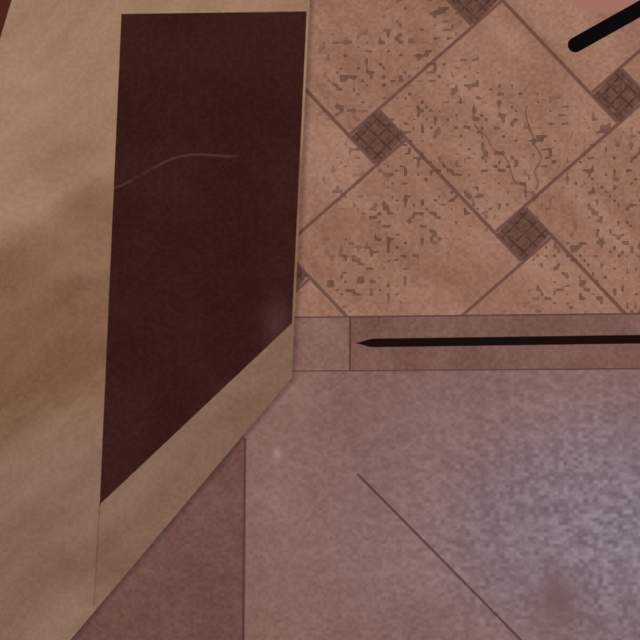
A WebGL 1 fragment shader for this texture:

```glsl
precision highp float;
uniform vec2 u_resolution;

float hash(vec2 p) {
  return fract(sin(dot(p, vec2(127.1, 311.7))) * 43758.5);
}

float noise(vec2 p) {
  vec2 i = floor(p), f = fract(p);
  f = f * f * (3.0 - 2.0 * f);
  return mix(mix(hash(i), hash(i + vec2(1, 0)), f.x),
             mix(hash(i + vec2(0, 1)), hash(i + 1.0), f.x), f.y);
}

// Layered noise centred on zero
float fbm(vec2 p) {
  float sum = -0.48, amp = 0.5;
  for (int i = 0; i < 5; i++) {
    sum += amp * noise(p);
    p = mat2(1.6, 1.2, -1.2, 1.6) * p + 7.3;
    amp *= 0.5;
  }
  return sum;
}

float fill(float d) { return smoothstep(-0.0016, 0.0016, d); }

// Signed distance to the line a-b, positive on its left
float side(vec2 p, vec2 a, vec2 b) {
  vec2 d = normalize(b - a);
  return d.x * (p.y - a.y) - d.y * (p.x - a.x);
}

float segment(vec2 p, vec2 a, vec2 b) {
  vec2 d = b - a;
  return length(p - a - d * clamp(dot(p - a, d) / dot(d, d), 0.0, 1.0));
}

float stroke(vec2 p, vec2 a, vec2 b, float width) {
  return fill(width - segment(p, a, b));
}

float glow(vec2 p, vec2 center, vec2 scale) {
  vec2 d = (p - center) * scale;
  return exp(-dot(d, d));
}

// Large tiles in a pinwheel lattice with small mosaic squares
vec3 pinwheelTiles(vec2 p, float grain) {
  vec2 a = vec2(0.228, -0.152), b = vec2(0.150, 0.217);
  vec2 q = p - vec2(0.818, 0.634);
  vec2 cell = floor(vec2(side(q, b, vec2(0)) * length(b),
                         side(q, vec2(0), a) * length(a)) / (a.x * b.y - a.y * b.x));
  mat2 turn = mat2(0.72, 0.70, -0.70, 0.72);
  vec3 stone = vec3(0.595, 0.43, 0.36);
  float grout = 0.0, mosaic = 0.0, joints = 0.0;
  for (int i = -1; i <= 1; i++) {
    for (int j = -1; j <= 1; j++) {
      vec2 id = cell + vec2(i, j);
      vec2 r = q - id.x * a - id.y * b;
      vec2 big = abs(turn * (r - vec2(-0.036, 0.184)));
      stone += fill(0.125 - max(big.x, big.y)) * (hash(id + 3.7) - 0.5) * 0.045;
      vec2 chip = turn * r, grid = abs(fract(chip * 50.0) - 0.5);
      float inside = fill(0.03 - max(abs(chip.x), abs(chip.y)));
      mosaic = max(mosaic, inside);
      joints = max(joints, inside * smoothstep(0.36, 0.48, max(grid.x, grid.y)));
      grout = max(grout, stroke(r, vec2(0.004, 0.04), a - vec2(0.005, 0.04), 0.0028));
      grout = max(grout, stroke(r, vec2(-0.042, 0.005), b + vec2(0.043, -0.005), 0.0025));
    }
  }
  float pits = smoothstep(0.7, 0.86, noise(p * 150.0)) * smoothstep(-0.1, 0.14, fbm(p * 9.0));
  stone += fbm(turn * p * vec2(12, 30)) * 0.12 + (grain - 0.5) * 0.06;
  stone *= 1.0 - 0.25 * pits;
  stone = mix(stone, vec3(0.4, 0.28, 0.245) + (grain - 0.5) * 0.08 - joints * 0.06, mosaic);
  // Hairline cracks
  vec2 w = p + 0.012 * (vec2(noise(p * 45.0), noise(p * 45.0 + 9.0)) - 0.5);
  float crack = stroke(w, vec2(0.742, 0.805), vec2(0.795, 0.742), 0.001);
  crack = max(crack, stroke(w, vec2(0.795, 0.742), vec2(0.823, 0.69), 0.001));
  crack = max(crack, stroke(w, vec2(0.823, 0.837), vec2(0.842, 0.753), 0.001));
  crack = max(crack, stroke(w, vec2(0.842, 0.753), vec2(0.833, 0.705), 0.001));
  return mix(stone, vec3(0.38, 0.255, 0.23), max(grout * 0.75, crack * 0.65));
}

// Worn floor with a cool sheen at the right
vec3 lowerFloor(vec2 p, float grain) {
  vec3 c = mix(vec3(0.515, 0.385, 0.35), vec3(0.435, 0.3, 0.27), fill(0.382 - p.x));
  float sheen = glow(p, vec2(1.0, 0.17), vec2(3.0, 4.6));
  c = mix(c + fbm(p * 9.0) * 0.09, vec3(0.51, 0.46, 0.51), sheen * 0.95);
  c += (noise(p * vec2(130, 170)) - 0.5) * (0.03 + 0.12 * sheen) + (grain - 0.5) * 0.04;
  c = mix(c, vec3(0.43, 0.32, 0.31), 0.7 * glow(p, vec2(0.872, 0.06), vec2(26, 20)));
  c += 0.07 * glow(p, vec2(0.433, 0.29), vec2(110));
  float seam = stroke(p, vec2(0.383, 0.314), vec2(0.38, 0.0), 0.0018);
  seam = max(seam, stroke(p, vec2(0.56, 0.258), vec2(0.814, 0.0), 0.0018));
  return mix(c, vec3(0.29, 0.2, 0.19), seam * 0.75);
}

// Raised strip with a tapered slot
vec3 ledge(vec2 p, float grain) {
  vec3 c = vec3(0.475, 0.34, 0.305) + fbm(p * 22.0) * 0.1 + (grain - 0.5) * 0.05;
  c += 0.045 * fill(0.545 - p.x);
  float lines = stroke(p, vec2(0.456, 0.505), vec2(1.02, 0.511), 0.002);
  lines = max(lines, stroke(p, vec2(0.456, 0.419), vec2(1.02, 0.423), 0.002));
  lines = max(lines, stroke(p, vec2(0.547, 0.505), vec2(0.547, 0.42), 0.0015));
  c = mix(c, vec3(0.31, 0.2, 0.18), lines * 0.75);
  float slot = 0.0065 * smoothstep(0.553, 0.585, p.x) - abs(p.y - 0.456 - 0.014 * p.x);
  return mix(c, vec3(0.09, 0.055, 0.05), fill(slot) * step(0.556, p.x));
}

vec3 creamMarble(vec2 p, float grain) {
  vec2 along = mat2(0.75, -0.66, 0.66, 0.75) * p;
  float height = p.y + 0.22 * fbm(p * 7.0) - 0.35 * p.x;
  vec3 c = mix(vec3(0.515, 0.405, 0.33), vec3(0.5, 0.365, 0.275), smoothstep(0.22, 0.4, height));
  c = mix(c, vec3(0.595, 0.465, 0.365), smoothstep(0.54, 0.68, height));
  float band = fill(-side(p, vec2(0.156, 0.212), vec2(0.456, 0.495))) * fill(p.x - 0.15);
  c = mix(c, vec3(0.505, 0.385, 0.325), band);
  c += fbm(along * vec2(5, 22) + 2.0 * fbm(p * 5.0)) * 0.13 + (grain - 0.5) * 0.03;
  float seam = stroke(p, vec2(0.156, 0.212), vec2(0.147, 0.055), 0.0012);
  c = mix(c, vec3(0.39, 0.28, 0.23), seam * 0.5);
  return mix(c, vec3(0.3, 0.14, 0.11), fill(0.018 - p.x - 0.3 * (1.0 - p.y)));
}

vec3 darkInlay(vec2 p, float grain) {
  vec3 c = vec3(0.215, 0.108, 0.098) + fbm(p * 11.0) * 0.05 + (grain - 0.5) * 0.025;
  float wave = p.y - 0.673 - 0.012 * sin(p.x * 28.0) - 0.25 * p.x;
  c += 0.08 * smoothstep(0.004, 0.0, abs(wave)) * smoothstep(0.4, 0.65, noise(p * 18.0));
  return c + 0.07 * glow(p, vec2(0.432, 0.497), vec2(45, 28));
}

void main() {
  vec2 p = gl_FragCoord.xy / u_resolution;
  float grain = noise(p * 230.0);
  // Floor layers
  vec3 c = mix(lowerFloor(p, grain), ledge(p, grain), fill(p.y - 0.416 - 0.007 * p.x));
  c = mix(c, pinwheelTiles(p, grain), fill(p.y - 0.5 - 0.011 * p.x));
  // Marble border and inlay
  vec2 bend = vec2(0.456, 0.41);
  float border = min(side(p, bend, vec2(0.484, 1.0)), side(p, vec2(0.11, 0.0), bend));
  c *= 1.0 - 0.22 * smoothstep(0.012, 0.0, abs(border));
  c = mix(c, creamMarble(p, grain), fill(border));
  vec2 bl = vec2(0.156, 0.212), br = vec2(0.456, 0.495);
  vec2 tr = vec2(0.479, 0.982), tl = vec2(0.19, 0.978);
  float inlay = min(min(side(p, bl, br), side(p, br, tr)), min(side(p, tr, tl), side(p, tl, bl)));
  c = mix(c, darkInlay(p, grain), fill(inlay));
  // Soft pink form and black rod
  float pink = length((p - vec2(0.945, 1.015)) * vec2(1.0, 1.6));
  c = mix(c, vec3(0.64, 0.43, 0.39), smoothstep(0.065, 0.05, pink));
  c = mix(c, vec3(0.055, 0.04, 0.045), stroke(p, vec2(0.899, 0.93), vec2(1.01, 0.992), 0.0115));
  gl_FragColor = vec4(c, 1.0);
}
```
